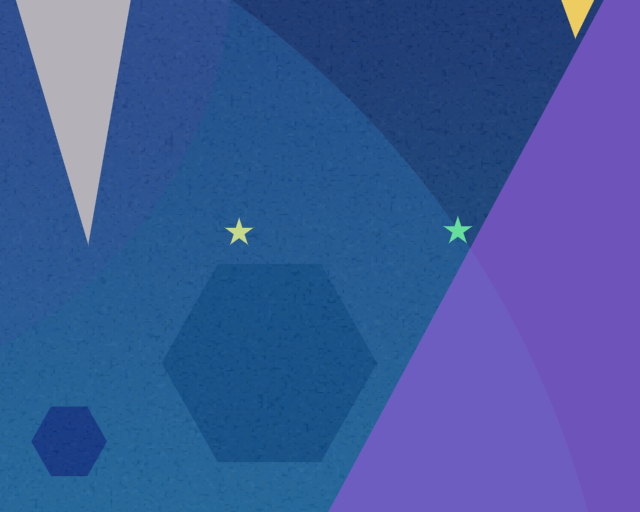
Reproduce this background procedurally as a Shadertoy shader.

```glsl
// Flat geometric backdrop: grainy blue gradient under two huge soft discs,
// with hexagons, spikes, stars and a slanted violet panel.
// Each shape is a signed distance, blended in order from back to front.

float hash(vec2 p) {
    vec3 q = fract(p.xyx * vec3(0.1031, 0.1030, 0.0973));
    q += dot(q, q.yzx + 33.33);
    return fract((q.x + q.y) * q.z);
}

float valueNoise(vec2 p) {
    vec2 cell = floor(p), f = fract(p);
    f = f * f * (3.0 - 2.0 * f);
    return mix(mix(hash(cell), hash(cell + vec2(1, 0)), f.x),
               mix(hash(cell + vec2(0, 1)), hash(cell + vec2(1, 1)), f.x), f.y);
}

// Coverage of a shape, smoothed over about one pixel
float cover(float dist) {
    return clamp(0.5 - 0.8 * dist * iResolution.y, 0.0, 1.0);
}

float disc(vec2 p, float radius) { return length(p) - radius; }

// Flat-topped hexagon, slightly narrower than a regular one
float hexagon(vec2 p, float halfHeight) {
    p = abs(p);
    return max(p.y - halfHeight, dot(p, vec2(0.870, 0.493)) - 0.946 * halfHeight);
}

// Downward wedge with its tip at the origin; slopes are x per y of each side
float spike(vec2 p, float left, float right) {
    return max((left * p.y - p.x) / length(vec2(1.0, left)),
               (p.x - right * p.y) / length(vec2(1.0, right)));
}

// Five-pointed star, folded into half of one arm
float star(vec2 p, float radius) {
    float sector = 1.256637;
    float a = mod(atan(p.x, p.y) + 0.5 * sector, sector) - 0.5 * sector;
    vec2 q = length(p) * vec2(cos(a), abs(sin(a)));
    return dot(q - vec2(radius, 0.0), vec2(0.309, 0.951));
}

void mainImage(out vec4 fragColor, in vec2 fragCoord) {
    vec2 p = fragCoord / iResolution.y;
    float bigDisc = cover(disc(p - vec2(-0.589, -0.467), 1.799));

    // Blue ground and the two discs
    vec3 night = mix(vec3(0.125, 0.285, 0.485), vec3(0.125, 0.235, 0.455), smoothstep(0.5, 1.0, p.y));
    vec3 sea = mix(vec3(0.15, 0.405, 0.60), vec3(0.14, 0.305, 0.54), p.y);
    vec3 haze = mix(vec3(0.165, 0.355, 0.585), vec3(0.18, 0.305, 0.555), smoothstep(0.3, 0.9, p.y));
    vec3 col = mix(night, sea, bigDisc);
    col = mix(col, haze, cover(disc(p - vec2(-0.421, 1.091), 0.876)));

    // Hexagons
    col = mix(col, vec3(0.095, 0.32, 0.53), cover(hexagon(p - vec2(0.526, 0.291), 0.1935)));
    col = mix(col, vec3(0.10, 0.235, 0.52), cover(hexagon(p - vec2(0.135, 0.138), 0.068)));

    // Sparse flecks, mostly dark, over a faint colour mottle on the blue layers
    float fleck = pow(valueNoise(p * vec2(170.0, 210.0)), 6.0);
    float glint = pow(valueNoise(p * vec2(150.0, 190.0) + 51.0), 6.0);
    float tint = valueNoise(p * 110.0 + 37.0) - 0.5;
    col += 0.004 - 0.055 * fleck + 0.03 * glint;
    col += 0.014 * tint * vec3(1.0, 0.3, -0.9);

    // Slanted panel, lighter where the big disc shows through
    vec3 violet = mix(vec3(0.433, 0.325, 0.73), vec3(0.433, 0.365, 0.755), bigDisc);
    col = mix(col, violet, cover(-dot(p - vec2(0.641, 0.0), vec2(0.8806, -0.4740))));

    // Spikes and stars
    col = mix(col, vec3(0.705, 0.70, 0.72), cover(spike(p - vec2(0.1724, 0.522), -0.296, 0.1735)));
    col = mix(col, vec3(0.93, 0.80, 0.38), cover(spike(p - vec2(1.1236, 0.9245), -0.362, 0.489)));
    col = mix(col, vec3(0.78, 0.85, 0.55), cover(star(p - vec2(0.4670, 0.5460), 0.0292)));
    col = mix(col, vec3(0.40, 0.87, 0.62), cover(star(p - vec2(0.8943, 0.5490), 0.0295)));

    fragColor = vec4(col, 1.0);
}
```
